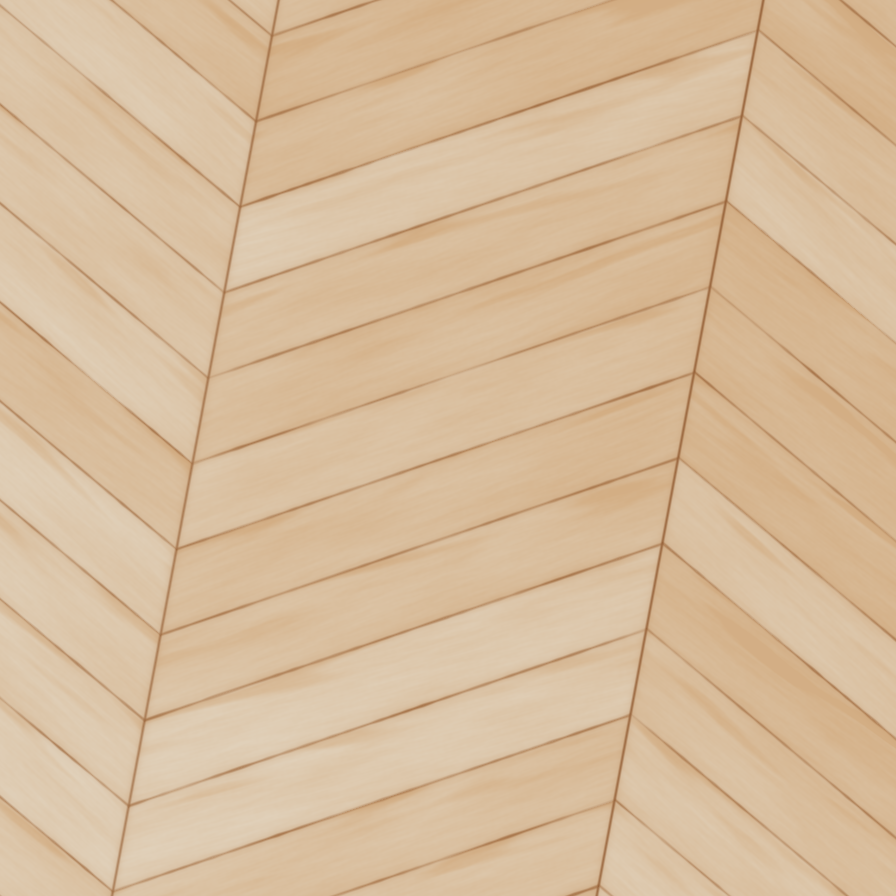
A Shadertoy shader for this texture:

```glsl
float hash(vec2 p) {
    p = fract(p * vec2(0.1031, 0.1137));
    p += dot(p, p.yx + 33.33);
    return fract((p.x + p.y) * p.x * 17.3);
}

vec2 gradientAt(vec2 cell) {
    float angle = 6.2832 * hash(cell + 57.0);
    return vec2(cos(angle), sin(angle));
}

float gradientNoise(vec2 p) {
    vec2 i = floor(p), f = p - i;
    vec2 w = f * f * f * (f * (f * 6.0 - 15.0) + 10.0);
    vec2 e = vec2(0.0, 1.0);
    float low = mix(dot(gradientAt(i), f), dot(gradientAt(i + e.yx), f - e.yx), w.x);
    float high = mix(dot(gradientAt(i + e), f - e), dot(gradientAt(i + 1.0), f - 1.0), w.x);
    return mix(low, high, w.y);
}

// Smooth-edged line of the given half width
float line(float dist, float halfWidth) {
    float blur = 0.8 / iResolution.y + 0.0006;
    return 1.0 - smoothstep(halfWidth - blur, halfWidth + blur, dist);
}

void mainImage(out vec4 fragColor, in vec2 fragCoord) {
    vec2 p = fragCoord / iResolution.xy;

    // Leaning columns; the middle one is column 0
    float u = (p.x - 0.125 - 0.186 * p.y) / 0.541;
    float column = floor(u);
    bool rising = mod(column, 2.0) < 0.5;

    // Plank rows, slanted up in even columns and down in odd ones
    float slope = rising ? 0.341 : -0.84;
    float seamY = (p.y - slope * (p.x - 0.125)) / (1.0 - 0.186 * slope);
    float row = (seamY - 0.005) / 0.0955 - 0.095 * (column + 1.0) * float(!rising);
    float plank = floor(row);
    float across = row - plank;
    float along = dot(p, normalize(vec2(1.0, slope)));
    float seed = hash(vec2(plank + 31.0, column * 7.0 + 19.0));

    // Wood grain, stretched along each plank and tilted a little
    vec2 grainPos = vec2(along, row * 0.0845 + along * (seed - 0.5) * 0.12) + seed * 23.0;
    float cloud = gradientNoise(grainPos * vec2(5.0, 24.0));
    float grain = gradientNoise(grainPos * vec2(13.0, 150.0));
    float fiber = gradientNoise(grainPos * vec2(45.0, 330.0));
    float speck = gradientNoise(p * 190.0);

    // Plank tone, lighter toward the lower left
    float tone = 0.63 + 0.6 * (seed - 0.5) - 0.34 * (p.x - 0.1) - 0.16 * (p.y - 0.5);
    tone += 0.3 * cloud + 0.16 * grain + 0.1 * fiber + 0.05 * speck;

    // Smudged streaks beneath the upper plank edge
    float streak = smoothstep(0.0, 0.4, gradientNoise(grainPos * vec2(7.0, 65.0) + 40.0));
    tone -= 0.5 * streak * smoothstep(0.35, 1.0, across);
    vec3 color = mix(vec3(0.835, 0.7, 0.545), vec3(0.875, 0.805, 0.71), clamp(tone, -0.15, 1.1));

    // Joints between planks: a worn line inside a soft brown halo
    float wobble = 0.0007 * gradientNoise(vec2(along * 65.0, floor(row + 0.5) * 5.3));
    float jointDist = abs((abs(across - 0.5) - 0.5) * 0.0845 + wobble);
    float wear = clamp(0.6 + 0.7 * gradientNoise(vec2(along * 11.0, floor(row + 0.5) * 3.7)), 0.25, 1.0);
    float halo = exp(-jointDist / 0.0035) * (rising ? 0.42 : 0.26);
    color = mix(color, vec3(0.72, 0.52, 0.33), halo * wear);
    color = mix(color, vec3(0.62, 0.41, 0.24), line(jointDist, rising ? 0.0013 : 0.0011) * wear * 0.85);

    // Long seams between columns, darker on the right
    float seamDist = abs(fract(u + 0.5) - 0.5) * 0.532;
    color = mix(color, vec3(0.73, 0.54, 0.36), 0.35 * exp(-seamDist / 0.003));
    color = mix(color, vec3(0.57, 0.36, 0.2), line(seamDist, 0.0013) * mix(0.5, 0.9, p.x));

    fragColor = vec4(color, 1.0);
}
```
